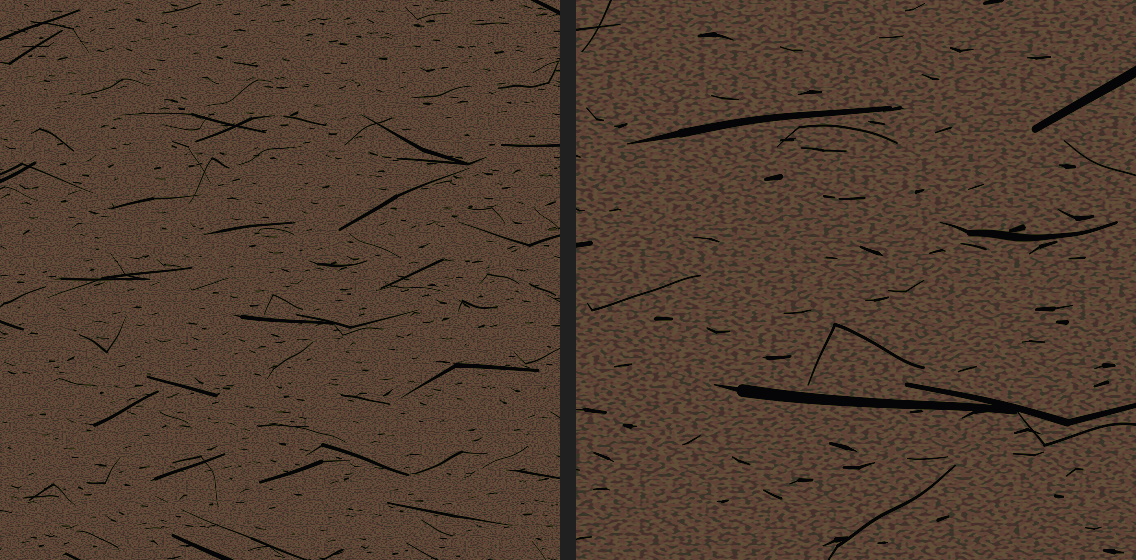
Left: the whole. Right: its middle third, enlarged.
Write a Shadertoy shader that draws this texture.

```glsl
// Fine-grained brown ground crossed by tapered black cracks, hairlines and flecks.

const float PI = 3.14159265;
const vec3 LIGHT_RED   = vec3(0.38, 0.26, 0.21);
const vec3 LIGHT_OLIVE = vec3(0.38, 0.31, 0.22);
const vec3 DARK_RED    = vec3(0.28, 0.19, 0.17);
const vec3 DARK_OLIVE  = vec3(0.22, 0.21, 0.16);
const vec3 CRACK_EDGE  = vec3(0.20, 0.20, 0.08);
const vec3 CRACK_INK   = vec3(0.02, 0.02, 0.03);

// Two random values in 0..1 from a cell and a seed.
vec2 hash2(vec2 cell, float seed) {
    vec3 q = fract((cell.xyx + seed * vec3(17.0, 31.0, 17.0)) * vec3(0.1031, 0.1030, 0.0973));
    q += dot(q, q.yzx + 33.33);
    return fract((q.xx + q.yz) * q.zy);
}

float cornerSlope(vec2 cell, vec2 offset, float seed) {
    float angle = 2.0 * PI * hash2(cell, seed).x;
    return dot(vec2(cos(angle), sin(angle)), offset);
}

float gradientNoise(vec2 p, float seed) {
    vec2 i = floor(p), f = fract(p), e = vec2(1.0, 0.0);
    vec2 u = f * f * f * (f * (f * 6.0 - 15.0) + 10.0);
    return mix(mix(cornerSlope(i, f, seed), cornerSlope(i + e, f - e, seed), u.x),
               mix(cornerSlope(i + e.yx, f - e.yx, seed), cornerSlope(i + 1.0, f - 1.0, seed), u.x), u.y);
}

// Bends straight strokes slightly.
vec2 warp(vec2 p, float frequency, float amount, float seed) {
    return p + amount * vec2(gradientNoise(p * frequency, seed), gradientNoise(p * frequency, seed + 1.0));
}

// Coverage of a straight arm leaving the origin, its half width tapering to the tip.
float arm(vec2 p, float angle, float len, float rootWidth, float tipWidth, float pixel) {
    vec2 dir = vec2(cos(angle), sin(angle));
    float t = clamp(dot(p, dir) / len, 0.0, 1.0);
    float halfWidth = mix(rootWidth, tipWidth, t);
    return clamp((halfWidth - length(p - dir * len * t)) / pixel + 0.5, 0.0, 1.0);
}

// Scattered strokes, one per grid cell: a main arm and a thinner arm bent away from it.
// len: shortest and longest arm in cells; width: thinnest and thickest half width.
float cracks(vec2 p, float grid, float density, vec2 len, vec2 width,
             float mainSpread, float bendSpread, float pixel, float seed) {
    vec2 home = floor(p * grid);
    float cover = 0.0;
    for (int y = -1; y <= 1; y++)
    for (int x = -1; x <= 1; x++) {
        vec2 cell = home + vec2(x, y);
        vec2 pick = hash2(cell, seed + 1.0);
        if (pick.x > density) continue;
        vec2 q = p - (cell + hash2(cell, seed)) / grid;
        vec2 turn = hash2(cell, seed + 2.0) * 2.0 - 1.0;
        vec2 size = hash2(cell, seed + 3.0);
        vec2 flip = hash2(cell, seed + 4.0);
        float w = mix(width.x, width.y, pick.y * pick.y);
        float side = flip.x < 0.5 ? 0.0 : PI;
        float mainLen = mix(len.x, len.y, size.x) / grid;
        float bendLen = mix(0.1 * len.x, len.y, size.y * size.y) / grid;
        float bendWidth = w * mix(0.35, 0.9, flip.y);
        cover = max(cover, arm(q, side + turn.x * mainSpread, mainLen, w, w * 0.6, pixel));
        cover = max(cover, arm(q, side + PI + turn.y * bendSpread, bendLen, bendWidth, 0.0003, pixel));
    }
    return cover;
}

// Tiny grains, longer across than tall, varying in lightness and hue.
vec3 grainyGround(vec2 p) {
    vec2 grain = p * vec2(256.0, 512.0);
    float light = smoothstep(-0.26, 0.02, gradientNoise(grain, 1.0));
    float red = smoothstep(-0.16, 0.10, gradientNoise(grain, 2.0));
    return mix(mix(DARK_OLIVE, DARK_RED, red), mix(LIGHT_OLIVE, LIGHT_RED, red), light);
}

void mainImage(out vec4 fragColor, in vec2 fragCoord) {
    vec2 p = fragCoord / iResolution.y;
    float pixel = 1.0 / iResolution.y;

    // Bold cracks, hairlines, then short flecks
    vec2 bold = warp(p, 8.0, 0.006, 11.0);
    vec2 fine = warp(p, 16.0, 0.014, 21.0);
    float cover = cracks(bold, 5.5, 0.95, vec2(0.4, 0.9), vec2(0.0021, 0.0046), 0.58, 0.65, pixel, 30.0);
    cover = max(cover, cracks(fine, 8.0, 0.85, vec2(0.25, 0.8), vec2(0.0007, 0.0020), 0.6, 1.3, pixel, 40.0));
    cover = max(cover, cracks(fine, 32.0, 0.6, vec2(0.12, 0.4), vec2(0.0005, 0.0018), 0.3, 0.5, pixel, 50.0));

    // Olive rim around black ink
    vec3 color = mix(grainyGround(p), CRACK_EDGE, smoothstep(0.0, 0.35, cover));
    color = mix(color, CRACK_INK, smoothstep(0.3, 0.75, cover));
    fragColor = vec4(color, 1.0);
}
```
